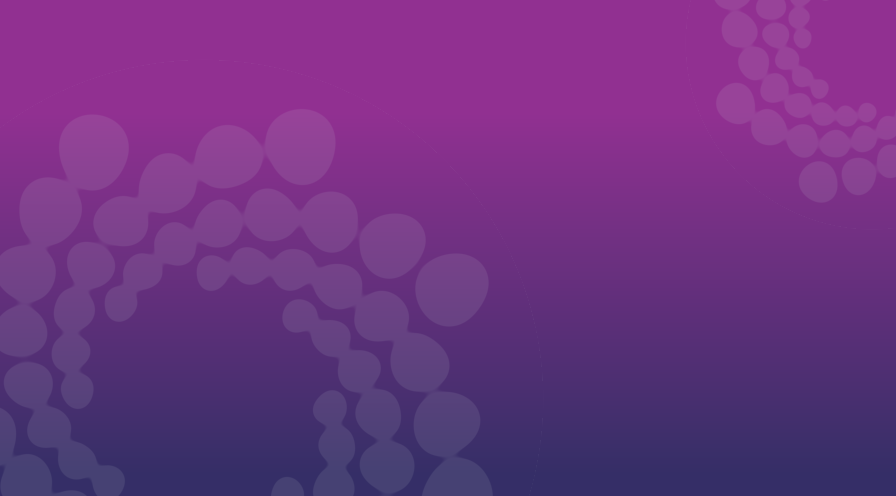
A Shadertoy shader for this background:

```glsl
// Two pale rosettes of beaded spiral arms over a magenta to indigo gradient.
// Each arm is a logarithmic spiral of shrinking, slightly uneven beads that
// are melted together with a smooth minimum; the arms repeat by rotation.

// Lengths are in canvas heights, angles in radians.
const vec3 MAGENTA = vec3(0.570, 0.190, 0.570);
const vec3 INDIGO = vec3(0.208, 0.182, 0.402);
const vec3 BEAD_TINT = vec3(0.80, 0.85, 0.85);
const float BEAD_OPACITY = 0.11;
const float FADE_TOP = 0.775;      // height where the magenta starts to fade
const float FADE_BOTTOM = 0.045;

const vec2 LEFT_CENTER = vec2(0.411, 0.195);
const float LEFT_RADIUS = 0.547;
const vec2 RIGHT_CENTER = vec2(1.758, 0.913);
const float RIGHT_RADIUS = 0.300;

const int ARMS = 8;
const int BEADS = 8;
const float TAU = 6.2831853;
const float FIRST_ANGLE = 0.419;
const float BEAD_TURN = 0.267;     // angle between beads of one arm
const float BEAD_SHRINK = 0.897;   // size ratio between beads of one arm
const float BEAD_SIZE = 0.134;     // bead radius relative to spiral radius
const float WOBBLE = 0.045;
const float NECK_OUTER = 0.28;     // blend width at both ends of an arm
const float NECK_INNER = 0.65;

float hash(vec2 p) {
    return fract(sin(dot(p, vec2(12.99, 78.23))) * 4375.85);
}

float smoothMin(float a, float b, float k) {
    float h = max(k - abs(a - b), 0.0) / k;
    return min(a, b) - 0.25 * k * h * h;
}

// Circle whose rim carries two gentle waves.
float beadDistance(vec2 p, float radius, float seed) {
    float angle = atan(p.y, p.x);
    float wave = sin(2.0 * angle + TAU * seed)
               + 0.7 * sin(3.0 * angle + 17.0 * seed);
    return length(p) - radius * (1.0 + WOBBLE * wave);
}

// Signed distance to one arm, for a rosette of radius 1.
float armDistance(vec2 p, int arm) {
    float dist = 10.0;
    float orbit = 1.0;
    float angle = FIRST_ANGLE + TAU * float(arm) / float(ARMS);
    for (int i = 0; i < BEADS; i++) {
        vec2 center = orbit * vec2(cos(angle), sin(angle));
        float radius = BEAD_SIZE * orbit;
        float neck = mix(NECK_OUTER, NECK_INNER, float(i) / float(BEADS - 1));
        float bead = beadDistance(p - center, radius, hash(vec2(arm, i)));
        dist = smoothMin(dist, bead, neck * radius);
        orbit *= BEAD_SHRINK;
        angle += BEAD_TURN;
    }
    return dist;
}

float rosetteDistance(vec2 p, vec2 center, float radius) {
    vec2 q = (p - center) / radius;
    float dist = length(q) - 1.25;
    if (dist > 0.0) return dist * radius;   // outside the bounding circle
    dist = 10.0;
    for (int arm = 0; arm < ARMS; arm++) {
        dist = min(dist, armDistance(q, arm));
    }
    return dist * radius;
}

void mainImage(out vec4 fragColor, in vec2 fragCoord) {
    vec2 p = fragCoord / iResolution.y;

    // Background gradient
    float fade = clamp((FADE_TOP - p.y) / (FADE_TOP - FADE_BOTTOM), 0.0, 1.0);
    vec3 color = mix(MAGENTA, INDIGO, fade);

    // Translucent rosettes
    float dist = min(rosetteDistance(p, LEFT_CENTER, LEFT_RADIUS),
                     rosetteDistance(p, RIGHT_CENTER, RIGHT_RADIUS));
    float edge = 0.8 / iResolution.y;
    float cover = 1.0 - smoothstep(-edge, edge, dist);
    color = mix(color, BEAD_TINT, BEAD_OPACITY * cover);

    fragColor = vec4(color, 1.0);
}
```
